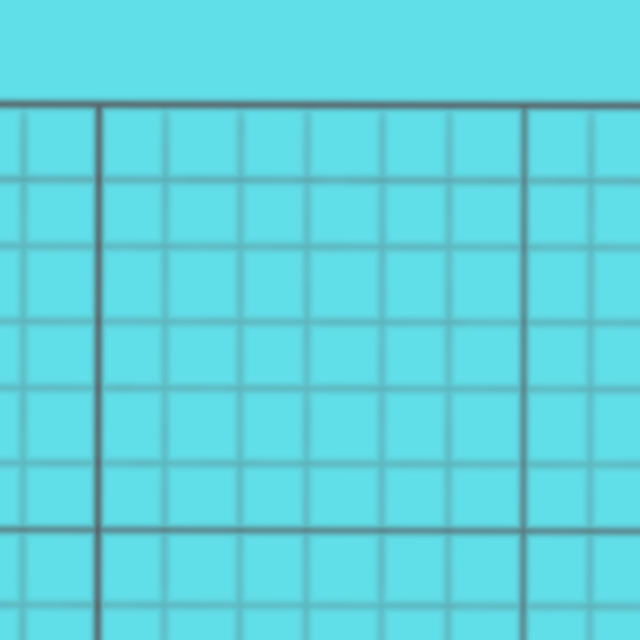
Write a WebGL 2 fragment shader that draws this pattern.

```glsl
#version 300 es
precision highp float;
// Cyan graph paper: soft grey grid, heavier every sixth line, blank strip above the top rule.

uniform vec2 u_resolution;
out vec4 fragColor;

const vec3 PAPER = vec3(0.38, 0.875, 0.915);
const vec3 INK = vec3(0.345, 0.41, 0.43);

const vec2 ORIGIN = vec2(0.1525, 0.8372); // crossing of the two strongest rules
const float CELL = 0.1108;
const float TILT = 0.0026;
const float ODD_SHIFT = 0.06;             // odd lines sit slightly early, in cells
const float MAJOR_EVERY = 6.0;

float hash(vec2 p) {
    return fract(sin(dot(p, vec2(127.1, 311.7))) * 43758.5453);
}

// Smooth random variation along a line, one sequence per seed
float lineNoise(float along, float seed) {
    float i = floor(along);
    float f = smoothstep(0.0, 1.0, along - i);
    return mix(hash(vec2(i, seed)), hash(vec2(i + 1.0, seed)), f);
}

// True when index is a multiple of period
bool isMultiple(float index, float period) {
    return mod(index + 0.5, period) < 1.0;
}

float softLine(float dist, float width) {
    float t = dist / width;
    return exp(-t * t);
}

// Ink of the nearest ruled line: across and along are in cells
float ruledLine(float across, float along, float index, float minorInk, float seed) {
    float odd = isMultiple(index, 2.0) ? 0.0 : 1.0;
    float dist = (across - index + ODD_SHIFT * odd) * CELL;
    bool major = isMultiple(index, MAJOR_EVERY);
    bool strongest = isMultiple(index, 2.0 * MAJOR_EVERY);
    float ink = major ? (strongest ? 0.9 : 0.65) : minorInk;
    float wear = 0.92 + 0.16 * lineNoise(along * 3.0, index + seed);
    return ink * (major ? 1.0 : wear) * softLine(dist, major ? 0.0076 : 0.0084);
}

void main() {
    vec2 uv = gl_FragCoord.xy / u_resolution;

    // Slightly turned grid coordinates, in cells
    vec2 turned = uv + TILT * vec2(-uv.y, uv.x);
    vec2 grid = (turned - ORIGIN) / CELL;
    vec2 index = round(grid);

    // Vertical rules stop at the top rule, the thin ones fading into it
    float below = 1.0 - smoothstep(-0.04, 0.02, grid.y);
    float thinFade = mix(0.65, 1.0, smoothstep(0.05, 0.3, -grid.y));
    float vertical = below * ruledLine(grid.x, grid.y, index.x, 0.26 * thinFade, 17.0);

    // Horizontal rules, the first below the top rule a little darker
    float firstRow = 1.0 - step(0.5, abs(index.y + 1.0));
    float horizontal = ruledLine(grid.y, grid.x, index.y, 0.28 + 0.07 * firstRow, 53.0);
    horizontal *= 1.0 - step(0.5, index.y);

    // Crossings darken only slightly
    float ink = max(vertical, horizontal) + 0.25 * min(vertical, horizontal);
    fragColor = vec4(mix(PAPER, INK, min(ink, 1.0)), 1.0);
}
```
